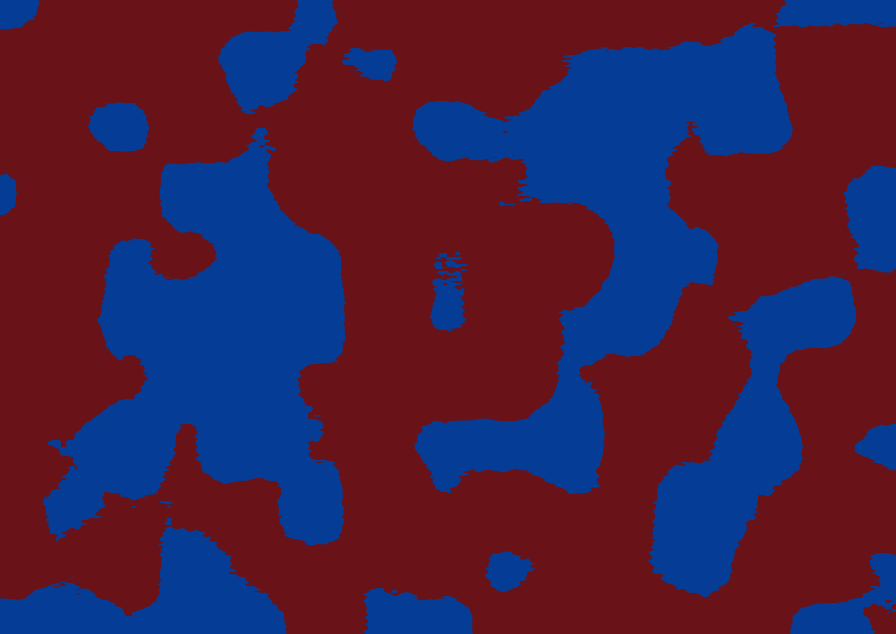
Give the GLSL for this pattern, as a Shadertoy shader.

```glsl
// Ragged blue islands on a dark red ground, cut from layered value noise.

float hash(vec2 cell) {
    uvec2 q = uvec2(ivec2(cell)) * uvec2(1597334U, 3812015U);
    uint n = (q.x ^ q.y) * 1597334U;
    n = (n ^ (n >> 15)) * 2246823U;
    n ^= n >> 13;
    return float(n & 65535U) / 65535.0;
}

float valueNoise(vec2 p) {
    vec2 cell = floor(p);
    vec2 t = fract(p);
    t = t * t * (3.0 - 2.0 * t);
    float low = mix(hash(cell), hash(cell + vec2(1, 0)), t.x);
    float high = mix(hash(cell + vec2(0, 1)), hash(cell + vec2(1, 1)), t.x);
    return mix(low, high, t.y);
}

void mainImage(out vec4 fragColor, in vec2 fragCoord) {
    vec2 p = fragCoord / iResolution.y;

    // Islands, gathered into loose upright chains
    float field = valueNoise(p * 10.0 + 37.0);
    field += 0.25 * (valueNoise(p * vec2(4.5, 2.0) + 91.0) - 0.5);

    // Wobble of the coastlines
    field += 0.10 * (valueNoise(p * 34.0 + 203.0) - 0.5);
    float edge = max(0.6 * fwidth(field), 0.0005);

    // Fine horizontal fraying
    field += 0.045 * (valueNoise(p * vec2(90.0, 270.0) + 411.0) - 0.5);

    vec3 ground = vec3(0.41, 0.07, 0.09);
    vec3 island = vec3(0.02, 0.24, 0.59);
    float cover = smoothstep(-edge, edge, field - 0.58);
    fragColor = vec4(mix(ground, island, cover), 1.0);
}
```
